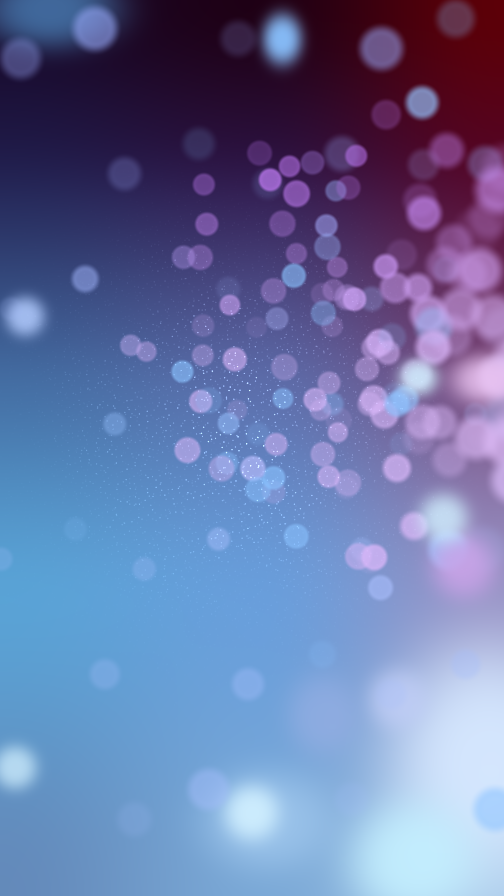
A Shadertoy shader for this background:

```glsl
// Soft bokeh over a dusk gradient: three vertical colour ramps are blended across,
// then broad glows, a sunflower-shaped swarm of defocused discs, a few strays
// and fine cellular dust are layered on top. Lengths are in canvas widths.

#define SWARM_COUNT 125
#define STRAY_COUNT 34
#define SWARM_CENTRE vec2(0.73, 1.09)
#define SWARM_SPREAD vec2(0.44, 0.46)
#define DISC_RADIUS 0.023
#define DUST_CELLS 62.0
#define DUST_CENTRE vec2(0.47, 0.95)
#define DUST_SPREAD vec2(0.24, 0.25)
#define HEIGHT 1.7778

const vec3 VIOLET = vec3(0.70, 0.43, 0.90);
const vec3 LILAC = vec3(0.84, 0.71, 0.97);
const vec3 PINK = vec3(0.93, 0.78, 0.96);
const vec3 SKY = vec3(0.54, 0.76, 1.00);
const vec3 ICE = vec3(0.82, 0.94, 1.00);

vec2 hash2(vec2 p) {
    return fract(sin(vec2(dot(p, vec2(127.1, 311.7)),
                          dot(p, vec2(269.5, 183.3)))) * 43758.5);
}

// Five colours from the bottom (h = 0) to the top (h = 1)
vec3 ramp(float h, vec3 base, vec3 low, vec3 middle, vec3 high, vec3 top) {
    vec3 c = mix(base, low, smoothstep(0.0, 0.36, h));
    c = mix(c, middle, smoothstep(0.32, 0.66, h));
    c = mix(c, high, smoothstep(0.56, 0.86, h));
    return mix(c, top, smoothstep(0.76, 1.0, h));
}

vec3 backdrop(float x, float h) {
    vec3 left = ramp(h, vec3(0.39, 0.54, 0.73), vec3(0.35, 0.64, 0.84),
        vec3(0.25, 0.39, 0.60), vec3(0.13, 0.12, 0.31), vec3(0.09, 0.03, 0.16));
    vec3 centre = ramp(h, vec3(0.48, 0.66, 0.84), vec3(0.41, 0.62, 0.86),
        vec3(0.35, 0.39, 0.63), vec3(0.18, 0.08, 0.28), vec3(0.12, 0.00, 0.08));
    vec3 right = ramp(h, vec3(0.66, 0.79, 0.91), vec3(0.59, 0.57, 0.77),
        vec3(0.45, 0.25, 0.45), vec3(0.32, 0.02, 0.16), vec3(0.36, 0.00, 0.03));
    vec3 c = mix(left, centre, smoothstep(0.0, 0.55, x));
    return mix(c, right, smoothstep(0.5, 1.0, x));
}

// Soft-edged disc with a slightly brighter rim
void addDisc(inout vec3 col, float d, float radius, float blur, vec3 tint, float alpha) {
    float mask = 1.0 - smoothstep(radius - blur, radius + blur, d);
    float rim = 0.88 + 0.12 * smoothstep(0.5, 1.0, d / radius);
    col = mix(col, tint, mask * rim * alpha);
}

// Wide flat-topped light; area holds its centre and size
void addGlow(inout vec3 col, vec2 p, vec4 area, vec3 tint, float alpha) {
    vec2 q = (p - area.xy) / area.zw;
    col = mix(col, tint, alpha * exp(-pow(dot(q, q), 1.6)));
}

vec3 discTint(float pick, float y) {
    vec3 warm = mix(LILAC, VIOLET, smoothstep(1.0, 1.5, y));
    return mix(warm, SKY, smoothstep(0.68, 0.82, pick));
}

void addStrays(inout vec3 col, vec2 p, float pixel) {
    for (int i = 0; i < STRAY_COUNT; i++) {
        float n = float(i) + 1.0;
        vec2 unit = fract(n * vec2(0.75488, 0.56984) + 0.13);
        vec2 rnd = hash2(vec2(n, 7.0));
        float away = smoothstep(0.1, 0.42, abs(unit.y - 0.5));
        float radius = mix(0.022, 0.042, away * (0.3 + 0.7 * rnd.x));
        vec3 tint = mix(SKY, discTint(rnd.y, unit.y * HEIGHT), 0.35);
        addDisc(col, length(p - unit * vec2(1.0, HEIGHT)), radius,
                0.004 + 0.007 * away + pixel, tint, 0.15 + 0.5 * rnd.x * rnd.x);
    }
}

// Discs grow larger, paler and blurrier towards the right edge
void addSwarm(inout vec3 col, vec2 p, float pixel) {
    for (int i = 0; i < SWARM_COUNT; i++) {
        float n = float(i) + 0.5;
        vec2 rnd = hash2(vec2(n, 3.0));
        vec2 look = hash2(vec2(n, 19.0));
        float reach = pow(n / float(SWARM_COUNT), 0.65);
        vec2 centre = SWARM_CENTRE + (rnd - 0.5) * 0.16
                    + SWARM_SPREAD * reach * vec2(cos(n * 2.39996), sin(n * 2.39996));
        float near = smoothstep(0.68, 1.05, centre.x);
        float radius = DISC_RADIUS * (0.85 + 0.3 * rnd.x + 0.9 * near);
        vec3 tint = mix(discTint(look.x, centre.y), PINK, 0.3 * near);
        addDisc(col, length(p - centre), radius, 0.002 + 0.014 * near + pixel,
                tint, 0.12 + 0.74 * look.y);
    }
}

// Two turned layers of cells, one speck each, gathered in loose drifts
float dust(vec2 p, float pixel) {
    vec2 q = (p - DUST_CENTRE) / DUST_SPREAD;
    float drift = 0.65 + 0.35 * sin(q.x * 5.0 + 2.0 * sin(q.y * 4.0)) * sin(q.y * 6.0);
    float sum = 0.0;
    for (int i = 0; i < 2; i++) {
        p = mat2(0.8, 0.6, -0.6, 0.8) * p + 3.0;
        float scale = DUST_CELLS * (1.0 + 0.6 * float(i));
        vec2 cell = floor(p * scale);
        vec2 rnd = hash2(cell);
        float d = length(p - (cell + 0.12 + 0.76 * rnd) / scale);
        float power = pow(hash2(cell + 41.0).x, 3.0);
        sum += power * (1.0 - smoothstep(0.0, 0.0015 + 0.5 * pixel, d));
    }
    return sum * drift * exp(-dot(q, q));
}

void mainImage(out vec4 fragColor, in vec2 fragCoord) {
    float pixel = 1.0 / iResolution.x;
    vec2 p = fragCoord / iResolution.xy * vec2(1.0, HEIGHT);
    vec3 col = backdrop(p.x, p.y / HEIGHT);
    // Broad lights behind the discs
    addGlow(col, p, vec4(0.97, 0.27, 0.20, 0.24), vec3(0.84, 0.91, 1.0), 0.95);
    addGlow(col, p, vec4(0.82, 0.07, 0.13, 0.12), vec3(0.77, 0.94, 1.0), 0.9);
    addGlow(col, p, vec4(0.53, 0.15, 0.13, 0.10), vec3(0.66, 0.81, 0.95), 0.65);
    addGlow(col, p, vec4(0.50, 0.165, 0.055, 0.055), ICE, 0.9);
    addGlow(col, p, vec4(0.79, 0.39, 0.06, 0.06), vec3(0.76, 0.81, 0.97), 0.75);
    addGlow(col, p, vec4(0.64, 0.36, 0.07, 0.08), vec3(0.60, 0.69, 0.90), 0.6);
    addGlow(col, p, vec4(0.10, 1.76, 0.14, 0.08), vec3(0.29, 0.50, 0.72), 0.8);
    addGlow(col, p, vec4(0.56, 1.70, 0.040, 0.052), SKY, 0.95);
    addGlow(col, p, vec4(0.03, 0.255, 0.044, 0.044), ICE, 0.75);
    addGlow(col, p, vec4(0.05, 1.15, 0.040, 0.040), vec3(0.70, 0.80, 1.0), 0.85);
    addStrays(col, p, pixel);
    addSwarm(col, p, pixel);
    // Nearest lights along the right edge
    addGlow(col, p, vec4(0.92, 0.655, 0.065, 0.065), vec3(0.79, 0.64, 0.91), 0.85);
    addGlow(col, p, vec4(0.88, 0.75, 0.050, 0.050), ICE, 0.8);
    addGlow(col, p, vec4(0.97, 1.025, 0.075, 0.050), PINK, 0.85);
    addGlow(col, p, vec4(0.83, 1.028, 0.040, 0.036), ICE, 0.85);
    col += ICE * 0.8 * dust(p, pixel);
    fragColor = vec4(clamp(col, 0.0, 1.0), 1.0);
}
```
